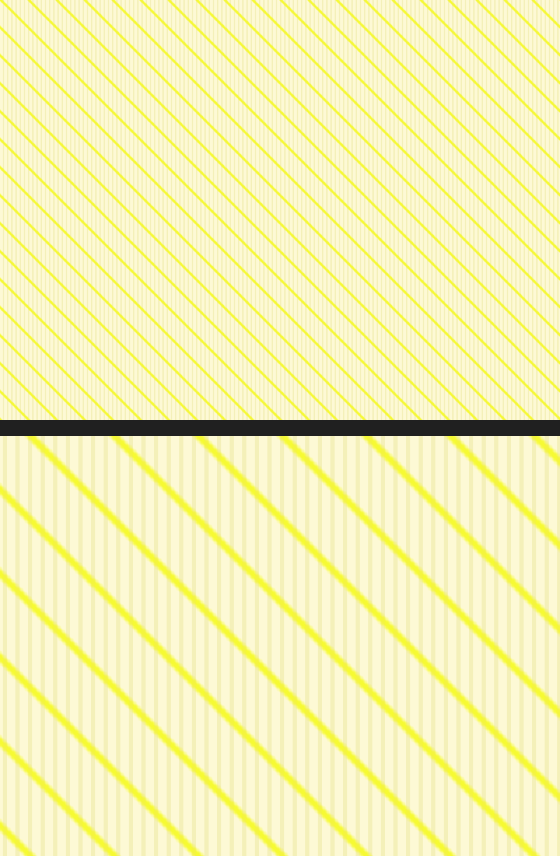
Top, the full canvas; bottom, a detail of the centre.
Give the GLSL for this pattern, as a WebGL 2 fragment shader.

```glsl
#version 300 es
precision highp float;
// Cream pinstripe crossed by bright yellow diagonals, 20 repeats across and 15 down.
// Each repeat is a 20 x 20 grid of threads: a pinstripe every third thread, and one
// slightly stepped diagonal falling from upper left to lower right.

uniform vec2 u_resolution;
out vec4 outColor;

// Pulls coordinates towards thread centres so slanted edges gain soft steps.
vec2 softSteps(vec2 p, float amount) {
  vec2 f = fract(p);
  return mix(p, floor(p) + smoothstep(0.0, 1.0, f), amount);
}

// Distance from x to the nearest of the lines at offset + k * period.
float lineDistance(float x, float offset, float period) {
  return abs(mod(x - offset + 0.5 * period, period) - 0.5 * period);
}

void main() {
  vec2 thread = gl_FragCoord.xy / u_resolution * vec2(400.0, 300.0);
  float pixel = 400.0 / u_resolution.x;

  // Fine vertical pinstripes, one thread wide
  float pinDist = lineDistance(thread.x, 2.5, 3.0);
  float pin = 1.0 - smoothstep(0.5 - 0.5 * pixel, 0.5 + 0.5 * pixel, pinDist);
  vec3 cream = vec3(0.993, 0.978, 0.835);
  vec3 straw = vec3(0.955, 0.940, 0.725);
  vec3 color = mix(cream, straw, pin);

  // Diagonal stripes with a bright core and feathered edges
  vec2 stepped = softSteps(thread - 0.5, 0.8) + 0.5;
  float diagDist = lineDistance(stepped.x + stepped.y, 0.6, 20.0);
  float diagonal = 1.0 - smoothstep(0.3, 2.1, diagDist);
  vec3 lemon = mix(vec3(0.965, 0.982, 0.20), vec3(0.955, 0.960, 0.24), pin);
  color = mix(color, lemon, diagonal);

  outColor = vec4(color, 1.0);
}
```
